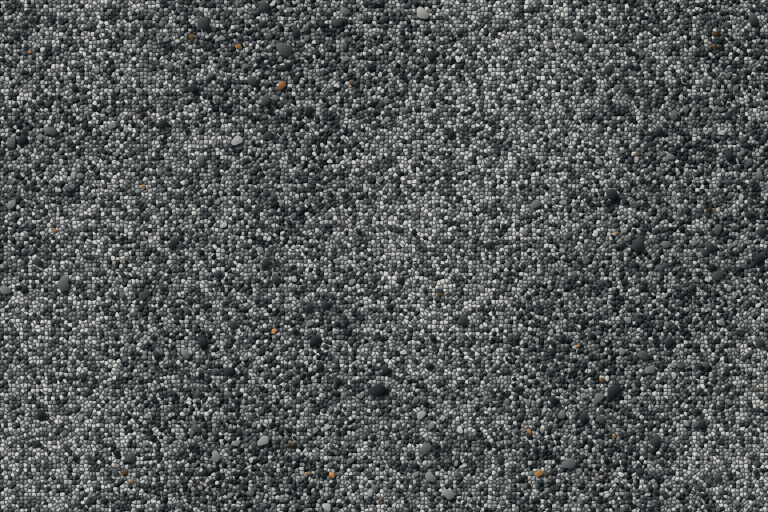
This texture is drawn by a WebGL 1 fragment shader. Its source:

```glsl
precision highp float;
uniform vec2 u_resolution;

#define SAND_DENSITY 128.0
#define GRIT_DENSITY 72.0
#define PEBBLE_DENSITY 34.0
#define STONE_DENSITY 14.0
#define GAP_WIDTH 0.42
#define RELIEF 0.42
#define SHADOW_DEPTH 0.72
#define PATCH_CONTRAST 0.13
#define OCHRE_SHARE 0.025
#define LIGHT vec2(-0.6, 0.8)

const vec3 SHADE = vec3(0.035, 0.055, 0.068);
const vec3 SLATE = vec3(0.32, 0.335, 0.335);
const vec3 PALE = vec3(0.82, 0.82, 0.79);
const vec3 OCHRE = vec3(1.35, 0.92, 0.55);

vec3 hash3(vec2 p) {
  vec3 q = fract(vec3(p.xyx) * vec3(0.1031, 0.1030, 0.0973));
  q += dot(q, q.yxz + 33.33);
  return fract((q.xxy + q.yzz) * q.zyx);
}

// Dark blue-grey through neutral to warm pale grey
vec3 mineral(float tone) {
  vec3 low = mix(SHADE, SLATE, clamp(tone / 0.4, 0.0, 1.0));
  return mix(low, PALE, clamp((tone - 0.4) / 0.6, 0.0, 1.0));
}

// Broad drifts: 0 where coarse and dark, 1 where fine and pale
float drift(vec2 p) {
  float bend = 0.8 * sin(p.y * 4.3 + 1.0) + 0.4 * sin(p.y * 9.1 - p.x * 5.0);
  float wave = sin(p.x * 8.2 + bend + 0.4) + 0.6 * sin(p.x * 4.1 - p.y * 5.7 + 2.0);
  wave += 0.35 * sin(p.x * 17.0 + p.y * 13.0 + 2.0 * bend);
  return smoothstep(-1.5, 1.5, wave);
}

// Packed sand: cellular grains, lit on one side, with dark gaps
vec3 sand(vec2 p, float fine) {
  vec2 q = p * SAND_DENSITY;
  vec2 cell = floor(q);
  float nearest = 9.0;
  float second = 9.0;
  vec2 offset = vec2(0.0);
  float tone = 0.0;
  for (int j = -1; j <= 1; j++) {
    for (int i = -1; i <= 1; i++) {
      vec2 id = cell + vec2(float(i), float(j));
      vec3 h = hash3(id);
      vec2 away = q - id - 0.1 - 0.8 * h.xy;
      float d = length(away);
      if (d < nearest) {
        second = nearest;
        nearest = d;
        offset = away;
        tone = h.z;
      } else {
        second = min(second, d);
      }
    }
  }
  float body = smoothstep(0.0, GAP_WIDTH, second - nearest);
  float lit = 0.12 + 0.84 * tone + RELIEF * dot(offset, LIGHT);
  lit += PATCH_CONTRAST * (fine - 0.5);
  return mineral(lit * mix(0.45, 1.0, body));
}

// Scattered oval stones with cast shadows, laid over the ground
vec3 scatter(vec3 ground, vec2 p, float density, vec2 radii, float cover, float seed) {
  vec2 q = p * density + seed;
  vec2 cell = floor(q);
  float nearest = 9.0;
  float shadow = 9.0;
  vec2 facing = vec2(0.0);
  vec3 kind = vec3(0.0);
  for (int j = -1; j <= 1; j++) {
    for (int i = -1; i <= 1; i++) {
      vec2 id = cell + vec2(float(i), float(j));
      vec3 place = hash3(id);
      vec3 look = hash3(id + 57.0);
      float coarse = 1.0 - drift((id + 0.5 - seed) / density);
      if (place.z < cover * (0.35 + 1.3 * coarse)) {
        float angle = 6.2832 * look.x;
        vec2 axis = vec2(cos(angle), sin(angle));
        float radius = mix(radii.x, radii.y, look.y * look.y);
        vec2 away = (q - id - 0.2 - 0.6 * place.xy) / radius;
        vec2 thrown = away + LIGHT * 0.65;
        vec2 side = vec2(-axis.y, axis.x);
        float wobble = 1.0 + 0.1 * sin(3.0 * atan(away.y, away.x) + angle * 5.0);
        float d = length(vec2(dot(away, axis) * 0.85, dot(away, side) * 1.25)) * wobble;
        float s = length(vec2(dot(thrown, axis) * 0.85, dot(thrown, side) * 1.25));
        shadow = min(shadow, s);
        if (d < nearest) {
          nearest = d;
          facing = away;
          kind = hash3(id + 113.0);
        }
      }
    }
  }
  float tone = mix(0.14, 0.62, kind.x * kind.x) + 0.3 * step(0.88, kind.y);
  vec3 stone = mineral(tone + 0.17 * dot(facing, LIGHT));
  stone *= mix(vec3(1.0), OCHRE, step(kind.z, OCHRE_SHARE));
  ground = mix(ground, SHADE, SHADOW_DEPTH * (1.0 - smoothstep(0.75, 1.15, shadow)));
  return mix(ground, stone, 1.0 - smoothstep(0.85, 1.1, nearest));
}

vec3 beach(vec2 p) {
  vec3 color = sand(p, drift(p));
  color = scatter(color, p, GRIT_DENSITY, vec2(0.22, 0.48), 0.24, 11.0);
  color = scatter(color, p, PEBBLE_DENSITY, vec2(0.15, 0.36), 0.13, 230.0);
  return scatter(color, p, STONE_DENSITY, vec2(0.11, 0.22), 0.09, 470.0);
}

void main() {
  // Four samples per point smooth the edges
  vec3 color = vec3(0.0);
  for (int j = 0; j < 2; j++) {
    for (int i = 0; i < 2; i++) {
      vec2 shift = vec2(float(i), float(j)) * 0.5 - 0.25;
      color += beach((gl_FragCoord.xy + shift) / u_resolution.y);
    }
  }
  gl_FragColor = vec4(color * 0.25, 1.0);
}
```
